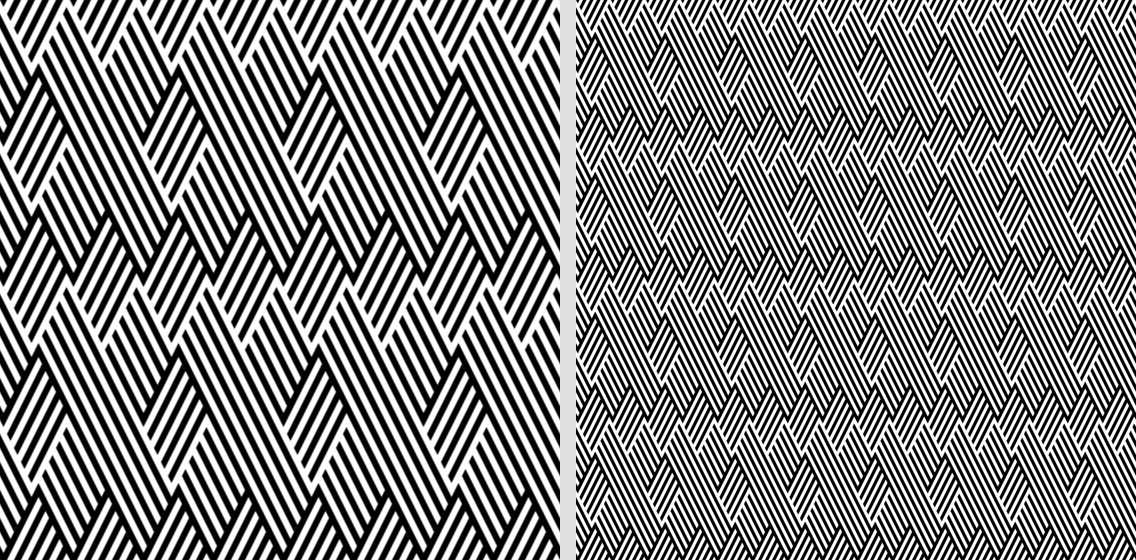
Left: one tile. Right: repeated 2 by 2.
This pattern is drawn by a Shadertoy shader. Its source:

```glsl
#define CELLS_ACROSS 8.0   // diamonds along the width, two per repeat
#define ROWS_DOWN 4.0      // diamonds along the height, two per repeat
#define LINES_PER_CELL 5.0 // dark lines in each diamond
#define DARK_SHARE 0.5     // dark part of one line pitch
#define SOFTNESS 0.0033    // edge blur in canvas widths
#define SAMPLES 4          // filter samples per axis
#define INK vec3(0.0)
#define PAPER vec3(1.0)

// Diamonds leaning right: every one in full rows, every second in sparse rows.
bool leansRight(vec2 cell) {
    float row = mod(cell.y - cell.x, 4.0);
    float column = mod(cell.x + cell.y, 4.0);
    return row < 0.5 || (abs(row - 2.0) < 0.5 && column < 0.5);
}

// Dark coverage of parallel lines; the first line starts on the cell border.
float lineCoverage(float across, float blur) {
    float phase = across * LINES_PER_CELL;
    float fromCentre = abs(fract(phase - 0.5 * DARK_SHARE + 0.5) - 0.5);
    float phasePerUnit = LINES_PER_CELL * length(vec2(CELLS_ACROSS, ROWS_DOWN));
    float halfBlur = 0.5 * blur * phasePerUnit;
    return 1.0 - smoothstep(-halfBlur, halfBlur, fromCentre - 0.5 * DARK_SHARE);
}

float weave(vec2 p, float blur) {
    // Skewed axes, constant along falling and rising lines
    float x = p.x * CELLS_ACROSS;
    float y = (1.0 - p.y) * ROWS_DOWN;
    vec2 skewed = vec2(x - y, x + y);
    float across = leansRight(floor(skewed)) ? skewed.y : skewed.x;
    return lineCoverage(across, blur);
}

void mainImage(out vec4 fragColor, in vec2 fragCoord) {
    vec2 p = fragCoord / iResolution.xy;
    vec2 footprint = max(vec2(SOFTNESS), 1.0 / iResolution.xy);
    float blur = max(footprint.x, footprint.y) / float(SAMPLES);

    // Box filter, smoothing line ends as well as line sides
    float coverage = 0.0;
    for (int j = 0; j < SAMPLES; j++) {
        for (int i = 0; i < SAMPLES; i++) {
            vec2 offset = (vec2(i, j) + 0.5) / float(SAMPLES) - 0.5;
            coverage += weave(p + offset * footprint, blur);
        }
    }
    coverage /= float(SAMPLES * SAMPLES);

    fragColor = vec4(mix(PAPER, INK, coverage), 1.0);
}
```
